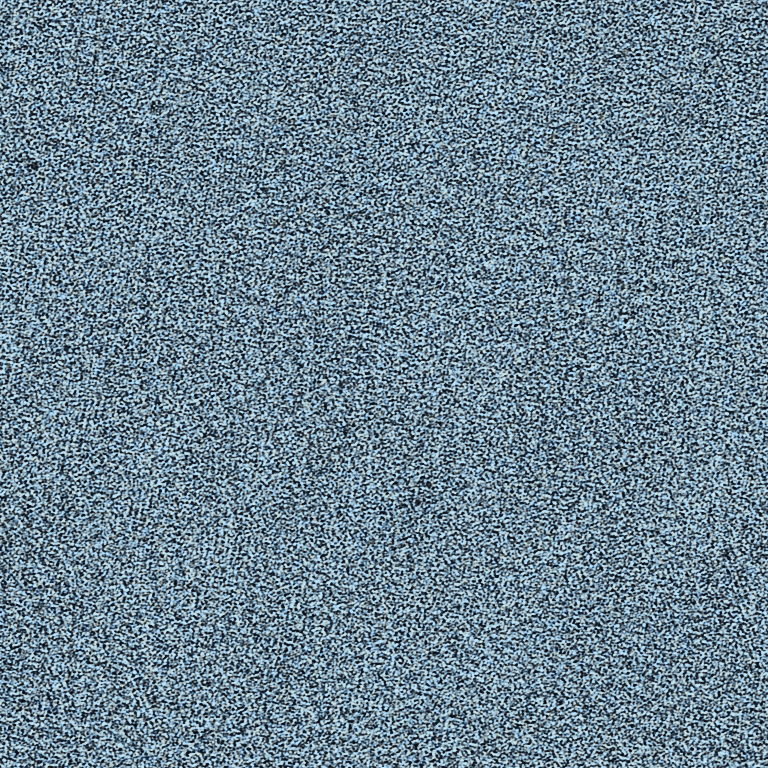
A three.js fragment shader for this texture:

```glsl
varying vec2 vUv;

float hash(vec2 p) {
  return fract(sin(dot(p, vec2(127.1, 311.7))) * 43758.5453);
}

float valueNoise(vec2 p) {
  vec2 cell = floor(p);
  vec2 f = fract(p);
  f = f * f * (3.0 - 2.0 * f);
  float low = mix(hash(cell), hash(cell + vec2(1.0, 0.0)), f.x);
  float high = mix(hash(cell + vec2(0.0, 1.0)), hash(cell + vec2(1.0, 1.0)), f.x);
  return mix(low, high, f.y) - 0.5;
}

// Slope of a randomly turned plane through one lattice corner
float cornerSlope(vec2 cell, vec2 offset) {
  float angle = 6.2832 * hash(cell);
  return dot(vec2(cos(angle), sin(angle)), offset);
}

float gradientNoise(vec2 p) {
  vec2 cell = floor(p);
  vec2 f = fract(p);
  vec2 right = vec2(1.0, 0.0);
  vec2 up = vec2(0.0, 1.0);
  vec2 blend = f * f * (3.0 - 2.0 * f);
  float low = mix(cornerSlope(cell, f), cornerSlope(cell + right, f - right), blend.x);
  float high = mix(cornerSlope(cell + up, f - up), cornerSlope(cell + 1.0, f - 1.0), blend.x);
  return mix(low, high, blend.y);
}

vec2 rotate(vec2 p, float angle) {
  float c = cos(angle);
  float s = sin(angle);
  return vec2(c * p.x - s * p.y, s * p.x + c * p.y);
}

// Even-sized grain, slightly wider than tall, with short level streaks
float grainHeight(vec2 p) {
  float grain = gradientNoise(rotate(p, 0.21) * vec2(245.0, 300.0) + 11.0);
  grain += gradientNoise(rotate(p, -0.37) * vec2(275.0, 335.0) + 61.0);
  float fine = valueNoise(rotate(p, -0.5) * vec2(470.0, 530.0) + 47.0);
  float streak = valueNoise(rotate(p, -0.06) * vec2(140.0, 340.0) + 83.0);
  return 3.0 * grain + 1.3 * fine + 1.4 * streak;
}

// Rare small round pits, at most one per cell
float pitMask(vec2 p) {
  vec2 cell = floor(p * 8.0);
  vec2 center = 0.2 + 0.6 * vec2(hash(cell + 3.1), hash(cell + 7.7));
  float radius = mix(0.002, 0.004, hash(cell + 5.3));
  float dist = length(fract(p * 8.0) - center) / 8.0;
  return step(0.85, hash(cell + 9.2)) * (1.0 - smoothstep(radius * 0.6, radius * 1.4, dist));
}

void main() {
  vec3 shadow = vec3(0.02, 0.035, 0.07);
  vec3 slate = vec3(0.42, 0.52, 0.59);
  vec3 paleBlue = vec3(0.77, 0.91, 0.97);

  // Spread the grain over the tones, with very faint broad patches
  float height = grainHeight(vUv) + 0.12 * valueNoise(vUv * 9.0);
  float tone = 1.0 / (1.0 + exp(-1.65 * height - 0.15));
  tone *= 1.0 - 0.8 * pitMask(vUv);

  vec3 color = mix(shadow, slate, min(tone * 2.0, 1.0));
  color = mix(color, paleBlue, max(tone * 2.0 - 1.0, 0.0));

  // Shift single grains between blue and grey
  float tint = valueNoise(rotate(vUv, 0.8) * 300.0 + 29.0);
  color += vec3(-0.12, -0.01, 0.12) * tint * smoothstep(0.0, 0.4, tone);

  gl_FragColor = vec4(clamp(color, 0.0, 1.0), 1.0);
}
```
